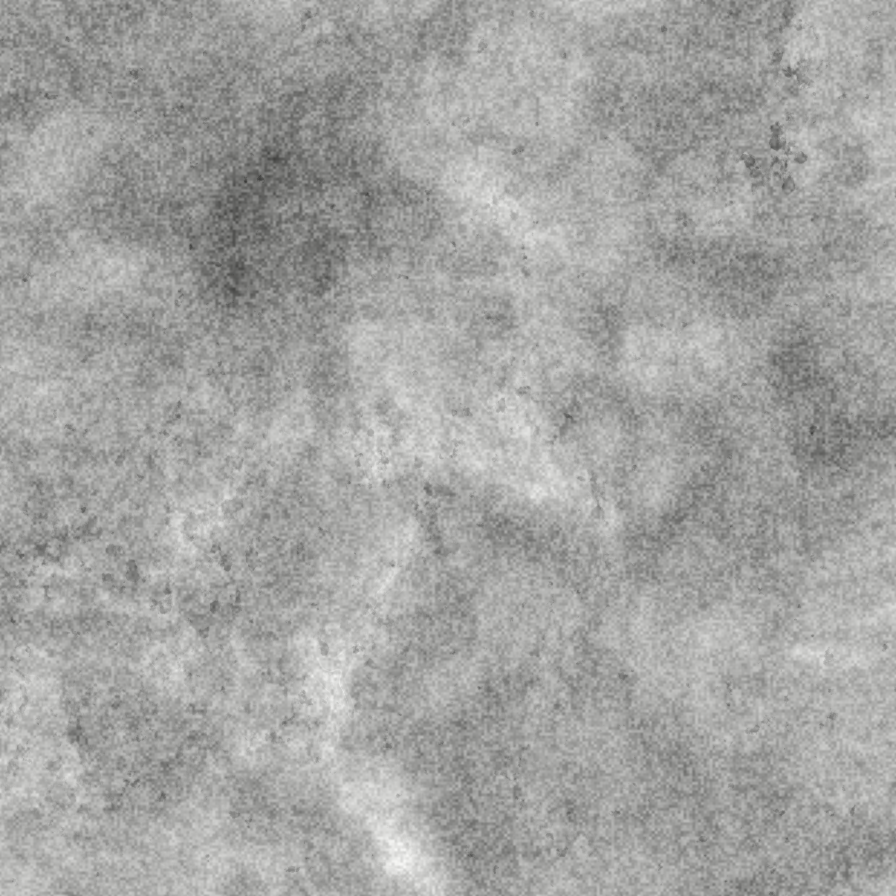
This texture is drawn by a Shadertoy shader. Its source:

```glsl
// Weathered grey concrete: cloudy stains, trowel streaks, flaked wear and fine grain.

float hash(vec2 p) {
    vec3 h = fract(vec3(p.xyx) * 0.1031);
    h += dot(h, h.yzx + 33.33);
    return fract((h.x + h.y) * h.z);
}

float noise(vec2 p) {
    vec2 i = floor(p), f = fract(p);
    f = f * f * (3.0 - 2.0 * f);
    return mix(mix(hash(i), hash(i + vec2(1, 0)), f.x),
               mix(hash(i + vec2(0, 1)), hash(i + vec2(1, 1)), f.x), f.y);
}

float fbm(vec2 p) {
    float sum = 0.0, amp = 0.5;
    for (int i = 0; i < 5; i++) {
        sum += amp * noise(p);
        p = mat2(0.96, 0.28, -0.28, 0.96) * p * 2.03 + 17.3;
        amp *= 0.5;
    }
    return sum / 0.97;
}

// Noise stretched along an axis, without rotating its octaves
float streaks(vec2 p) {
    return 0.55 * noise(p) + 0.28 * noise(p * 2.1 + 5.7) + 0.17 * noise(p * 4.3 + 9.1);
}

// Soft elliptical stain
float stain(vec2 p, vec2 centre, vec2 radius) {
    vec2 d = (p - centre) / radius;
    return exp(-dot(d, d));
}

// Broad light and dark areas
float stains(vec2 q) {
    float tone = -0.11 * stain(q, vec2(0.26, 0.80), vec2(0.17, 0.22));
    tone -= 0.09 * stain(q, vec2(0.08, 0.97), vec2(0.14, 0.09));
    tone += 0.06 * stain(q, vec2(0.05, 0.83), vec2(0.06, 0.10));
    tone -= 0.06 * stain(q, vec2(0.47, 0.68), vec2(0.12, 0.13));
    tone -= 0.09 * stain(q, vec2(0.75, 0.67), vec2(0.11, 0.07));
    tone += 0.07 * stain(q, vec2(0.74, 0.78), vec2(0.13, 0.05));
    vec2 slant = q - vec2(0.83, 0.60);
    slant.y -= 0.45 * slant.x;
    tone += 0.10 * stain(slant, vec2(0), vec2(0.13, 0.04));
    tone -= 0.09 * stain(q, vec2(0.94, 0.53), vec2(0.15, 0.05));
    tone += 0.07 * stain(q, vec2(0.55, 0.45), vec2(0.09, 0.08));
    tone -= 0.09 * stain(q, vec2(0.53, 0.33), vec2(0.07, 0.07));
    tone -= 0.08 * stain(q, vec2(0.50, 0.08), vec2(0.08, 0.07));
    tone -= 0.07 * stain(q, vec2(0.24, 0.11), vec2(0.06, 0.06));
    tone += 0.07 * stain(q, vec2(0.36, 0.12), vec2(0.06, 0.13));
    tone += 0.09 * stain(q, vec2(0.96, 0.10), vec2(0.05, 0.12));
    return tone;
}

// Where the surface has flaked: two vertical bands, the lower left, the upper right
float wearMask(vec2 q) {
    float wear = 0.8 * stain(q, vec2(0.36, 0.36), vec2(0.07, 0.28));
    wear += 0.7 * stain(q, vec2(0.63, 0.55), vec2(0.035, 0.55));
    wear += 0.7 * stain(q, vec2(0.20, 0.36), vec2(0.22, 0.20));
    wear += 1.0 * stain(q, vec2(0.88, 0.88), vec2(0.08, 0.17));
    wear += 0.5 * stain(q, vec2(0.08, 0.08), vec2(0.16, 0.09));
    return min(wear, 1.0) * smoothstep(0.32, 0.58, fbm(q * 9.0 + 3.0));
}

void mainImage(out vec4 fragColor, in vec2 fragCoord) {
    vec2 p = fragCoord / iResolution.y;
    vec2 warp = vec2(fbm(p * 5.0 + 11.0), fbm(p * 5.0 + 47.0)) - 0.5;
    vec2 q = p + 0.35 * warp;

    // Clouds and stains
    float tone = 0.623 + stains(q);
    tone += 0.30 * (fbm(q * vec2(5.0, 4.0) + 2.0) - 0.5);
    tone += 0.16 * (fbm(p * 22.0 + 31.0) - 0.5);

    // Vertical runs and horizontal trowel strokes
    float runs = streaks(vec2(p.x * 48.0, p.y * 7.0) + 4.0 * warp);
    float strokes = streaks(vec2(p.x * 6.0, p.y * 55.0) + 4.0 * warp);
    float direction = smoothstep(0.38, 0.62, fbm(p * 4.0 + 71.0));
    tone += mix(0.15 * (runs - 0.5), 0.13 * (strokes - 0.5), direction);

    // Pale plaster patches with ragged edges
    float patches = fbm(q * vec2(10.0, 7.0) + 23.0) + 0.25 * (fbm(p * 60.0) - 0.5);
    tone += 0.06 * smoothstep(0.50, 0.64, patches);

    // Flakes, pits and thin pale veins in the worn areas
    float wear = wearMask(q);
    float flakes = fbm(p * vec2(52.0, 38.0) + 13.0);
    float pits = fbm(p * vec2(75.0, 62.0) + 59.0);
    float vein = 1.0 - smoothstep(0.0, 0.025, abs(fbm(q * 9.0 + 83.0) - 0.5));
    tone += 0.11 * wear * smoothstep(0.52, 0.64, flakes);
    tone -= 0.19 * wear * smoothstep(0.56, 0.70, pits);
    tone += 0.06 * vein * wear;

    // Sparse dark pores everywhere
    tone -= 0.12 * smoothstep(0.74, 0.84, fbm(p * 65.0 + 7.0));

    // Sandy grain, coarser on the dark areas
    float grain = 0.18 * (noise(p * 310.0) - 0.5) + 0.09 * (noise(p * 170.0 + 5.0) - 0.5);
    tone += grain * mix(1.15, 0.75, smoothstep(0.52, 0.74, tone));

    fragColor = vec4(clamp(vec3(tone + 0.002, tone + 0.003, tone - 0.004), 0.0, 1.0), 1.0);
}
```
